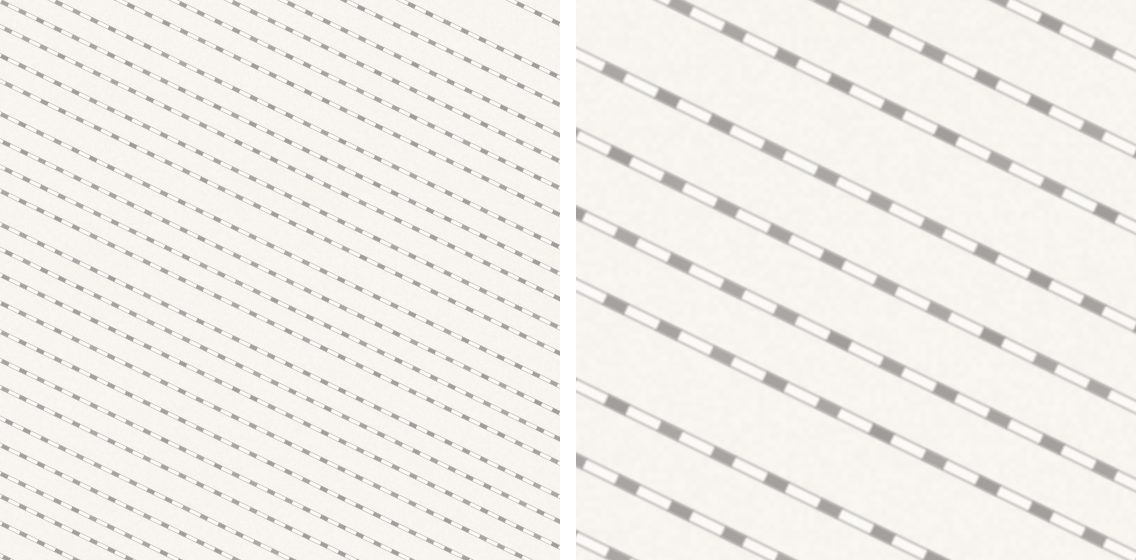
Left, the full canvas; right, a detail of the centre.
Write a three.js fragment shader that draws this pattern.

```glsl
varying vec2 vUv;

const vec3 PAPER = vec3(0.970, 0.960, 0.940);
const vec3 CORE = vec3(0.985, 0.980, 0.970);
const vec3 THREAD = vec3(0.745, 0.735, 0.725);
const vec3 DASH = vec3(0.645, 0.635, 0.625);

const float SLOPE = 0.487;
const float SPACING = 0.0494;
const float JITTER = 0.0055;
const float PERIOD = 0.0352;
const float MISSING_ROW = -8.0;
const float SOFTNESS = 0.0013;

float hash(vec2 p) {
  vec3 q = fract(vec3(p.xyx) * 0.1031);
  q += dot(q, q.yzx + 33.33);
  return fract((q.x + q.y) * q.z);
}

float valueNoise(vec2 p) {
  vec2 cell = floor(p);
  vec2 f = smoothstep(0.0, 1.0, fract(p));
  float low = mix(hash(cell), hash(cell + vec2(1.0, 0.0)), f.x);
  float high = mix(hash(cell + vec2(0.0, 1.0)), hash(cell + 1.0), f.x);
  return mix(low, high, f.y);
}

float boxDistance(vec2 p, vec2 halfSize) {
  vec2 d = abs(p) - halfSize;
  return length(max(d, 0.0)) + min(max(d.x, d.y), 0.0);
}

float coverage(float distance, float softness) {
  return 1.0 - smoothstep(-softness, softness, distance);
}

// Two thin threads around a pale core, tied by dark dashes
vec3 drawCord(vec3 base, vec2 p, float phase, float row) {
  float stitch = floor((p.x - phase) / PERIOD + 0.5);
  vec2 local = vec2(p.x - phase - stitch * PERIOD, p.y);
  float shade = hash(vec2(stitch + 50.0, row + 80.0)) - 0.5;

  float core = coverage(abs(p.y) - 0.0030, SOFTNESS);
  float thread = coverage(abs(abs(p.y) - 0.0034) - 0.0006, SOFTNESS);
  float dash = coverage(boxDistance(local, vec2(0.0070, 0.0034)), SOFTNESS);

  vec3 color = mix(base, CORE, core);
  color = mix(color, THREAD, thread * 0.9);
  return mix(color, DASH + shade * 0.05, dash);
}

void main() {
  // Paper with fine grain and faint broad tint
  float grain = valueNoise(vUv * 300.0) - 0.5;
  float tint = valueNoise(vUv * 6.0 + 17.0) - 0.5;
  vec3 color = PAPER + grain * 0.016 + tint * vec3(0.002, 0.003, 0.008);

  // Slanted rows, measured down the left edge
  vec2 p = vec2(vUv.x, 1.0 - vUv.y);
  float drop = p.y - SLOPE * p.x;
  float row = floor(drop / SPACING + 0.5);
  float shift = (hash(vec2(row + 40.0, 3.0)) - 0.5) * 2.0 * JITTER;
  float start = row * SPACING + shift;

  // Position along and across the cord
  float slant = inversesqrt(1.0 + SLOPE * SLOPE);
  vec2 cord = slant * vec2(p.x + SLOPE * (p.y - start), drop - start);
  float phase = 0.013 + (hash(vec2(row + 40.0, 9.0)) - 0.5) * 0.3 * PERIOD;

  if (abs(row - MISSING_ROW) > 0.5) {
    color = drawCord(color, cord, phase, row);
  }
  gl_FragColor = vec4(color, 1.0);
}
```
